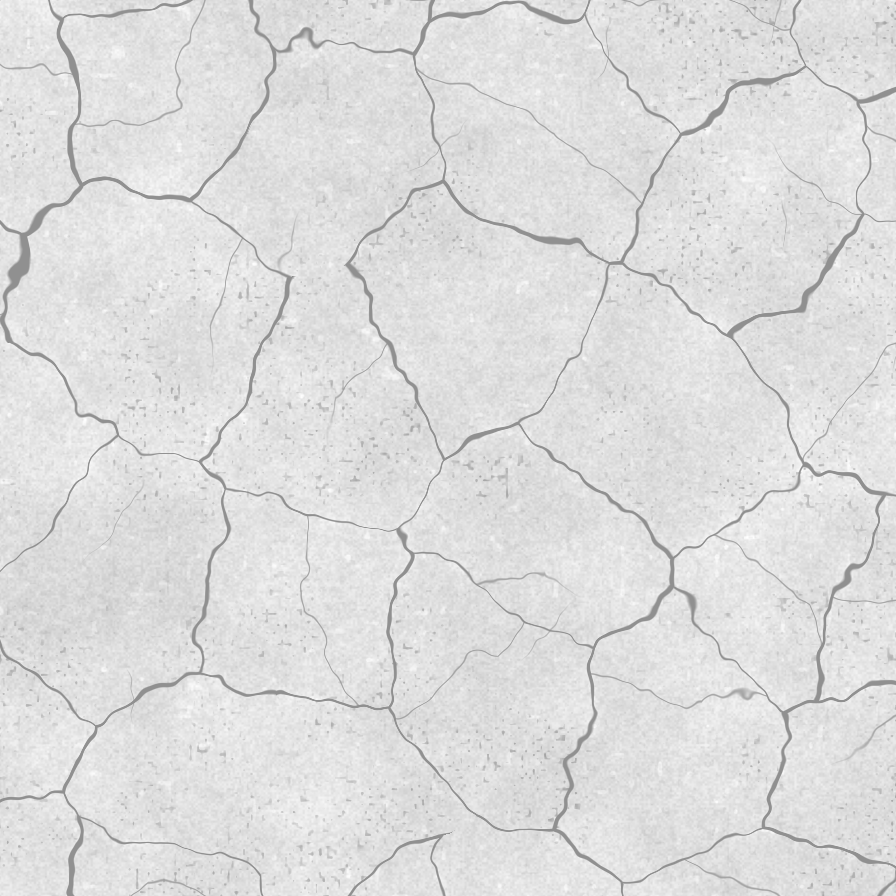
Reproduce this texture procedurally as a Shadertoy shader.

```glsl
const float PLATES = 4.6;          // plates across the canvas
const float JITTER = 0.86;
const float THIN_CRACK = 0.0008;   // half widths
const float THICK_CRACK = 0.0027;
const float HAIRLINE = 0.0009;
const float STUB_GRID = 5.0;
const float GRAIN = 0.105;
const float MOTTLE = 0.13;
const float SPECKLE = 0.15;
const vec3 PLASTER = vec3(0.879);
const vec3 CRACK = vec3(0.565);
const vec3 FINE_CRACK = vec3(0.61);

float hash(vec2 p) {
    vec3 q = fract(vec3(p.xyx) * 0.1031);
    q += dot(q, q.yzx + 33.33);
    return fract((q.x + q.y) * q.z);
}

vec2 hash2(vec2 p) {
    return vec2(hash(p + 17.3), hash(p + 71.9));
}

float noise(vec2 p) {
    vec2 i = floor(p), f = fract(p);
    f = f * f * (3.0 - 2.0 * f);
    return mix(mix(hash(i), hash(i + vec2(1, 0)), f.x),
               mix(hash(i + vec2(0, 1)), hash(i + vec2(1, 1)), f.x), f.y);
}

float fbm(vec2 p) {
    float sum = 0.0, amp = 0.5;
    for (int i = 0; i < 5; i++) {
        sum += amp * noise(p);
        p = mat2(1.6, 1.2, -1.2, 1.6) * p + 9.7;
        amp *= 0.5;
    }
    return sum / 0.97;
}

vec2 noise2(vec2 p) {
    return vec2(noise(p), noise(p + 43.7)) - 0.5;
}

// Jagged bending of every crack
vec2 warp(vec2 p) {
    return p + 0.050 * noise2(p * 9.0) + 0.020 * noise2(p * 27.0 + 5.0)
             + 0.007 * noise2(p * 75.0 + 8.0);
}

vec2 toSite(vec2 cell, vec2 p) {
    return cell + 0.5 + JITTER * (hash2(cell) - 0.5) - p;
}

// Signed distance to the cracks between plates; also finds the plate
float plateCracks(vec2 p, float swell, out vec2 plate, out vec2 fromSite) {
    vec2 s = p * PLATES, base = floor(s), nearest = vec2(9.0);
    plate = base;
    for (int y = -2; y <= 2; y++)
    for (int x = -2; x <= 2; x++) {
        vec2 cell = base + vec2(x, y), r = toSite(cell, s);
        if (dot(r, r) < dot(nearest, nearest)) { nearest = r; plate = cell; }
    }
    float best = 1.0;
    for (int y = -2; y <= 2; y++)
    for (int x = -2; x <= 2; x++) {
        vec2 cell = plate + vec2(x, y), r = toSite(cell, s);
        if (x == 0 && y == 0) continue;
        float edgeHash = hash(plate + cell + 211.0);
        if (edgeHash < 0.06) continue;
        float d = dot(0.5 * (nearest + r), normalize(r - nearest)) / PLATES;
        best = min(best, d - swell * mix(THIN_CRACK, THICK_CRACK, edgeHash));
    }
    fromSite = -nearest / PLATES;
    return best;
}

// Fine crack that splits a plate, some reaching only part of the way
float splitCrack(vec2 plate, vec2 q, float aa) {
    float turn = 6.2832 * hash(plate + 5.1);
    vec2 dir = vec2(cos(turn), sin(turn));
    float along = dot(q, dir);
    float side = dot(q, vec2(-dir.y, dir.x)) + 0.07 * (hash(plate + 8.4) - 0.5);
    side += (hash(plate + 2.6) - 0.5) * abs(along);
    float reach = hash(plate + 31.0) < 0.5 ? smoothstep(-0.06, 0.02, along) : 1.0;
    float line = 1.0 - smoothstep(-aa, aa, abs(side) - HAIRLINE);
    return line * reach * step(0.3, hash(plate + 60.0));
}

// Short tapering hairlines, mostly upright
float stubCracks(vec2 p, float aa) {
    vec2 base = floor(p * STUB_GRID);
    float ink = 0.0;
    for (int y = -1; y <= 1; y++)
    for (int x = -1; x <= 1; x++) {
        vec2 cell = base + vec2(x, y);
        float lean = 1.5708 + 1.5 * (hash(cell + 90.0) - 0.5);
        vec2 dir = vec2(cos(lean), sin(lean));
        vec2 q = p - (cell + hash2(cell + 130.0)) / STUB_GRID;
        float t = dot(q, dir) / mix(0.025, 0.07, hash(cell + 44.0));
        float d = abs(dot(q, vec2(-dir.y, dir.x))) - 0.8 * HAIRLINE;
        float stub = (1.0 - smoothstep(-aa, aa, d)) * (1.0 - smoothstep(0.3, 1.0, abs(t)));
        ink = max(ink, stub * step(0.5, hash(cell + 77.0)));
    }
    return ink;
}

void mainImage(out vec4 fragColor, in vec2 fragCoord) {
    vec2 p = fragCoord / iResolution.y;
    float aa = 0.8 / iResolution.y;

    // Mottled, grainy plaster
    float cloud = fbm(p * 6.0 + 3.0), patches = fbm(p * 19.0 + 12.0);
    float tone = MOTTLE * (0.55 * (cloud - 0.5) + 0.6 * (patches - 0.5));
    tone += GRAIN * (0.65 * noise(p * 410.0) + 0.35 * noise(p * 170.0 + 6.0) - 0.5);

    // Dark pits in clumps and sparse bright chips
    float clump = 0.25 + smoothstep(0.45, 0.72, fbm(p * 13.0 + 30.0));
    tone -= SPECKLE * clump * smoothstep(0.74, 0.97, noise(p * 235.0 + 50.0));
    tone += 0.05 * smoothstep(0.86, 0.96, noise(p * 95.0 + 20.0));

    // Cracks with pale worn rims
    vec2 w = warp(p + 0.37), plate, q;
    float swell = 0.6 + 0.8 * noise(p * 24.0 + 15.0);
    float d = plateCracks(w, swell, plate, q);
    float worn = smoothstep(0.35, 0.8, noise(p * 33.0 + 70.0));
    tone += 0.035 * worn * exp(-max(d, 0.0) / 0.005);

    float fine = max(splitCrack(plate, q, aa), 0.75 * stubCracks(w, aa));
    vec3 color = mix(PLASTER + tone, FINE_CRACK, 0.85 * fine);
    color = mix(color, CRACK, 1.0 - smoothstep(-aa, aa, d));
    fragColor = vec4(clamp(color, 0.0, 1.0), 1.0);
}
```
